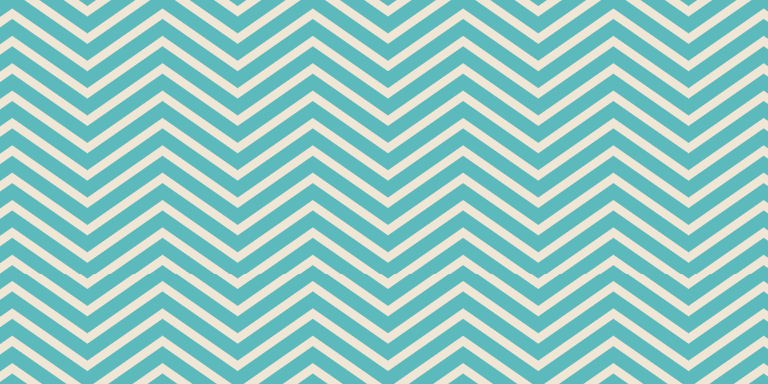
This pattern is drawn by a Shadertoy shader. Its source:

```glsl
#define ZIGZAG_WIDTH 0.3914   // peak to peak, in canvas heights
#define PEAK_X       0.0318   // first peak
#define SLOPE        0.696
#define ROW_HEIGHT   0.07125
#define ROW_OFFSET   0.0357   // first stripe centre below the top
#define STRIPE       0.0272   // stripe thickness, measured vertically
#define SEAM_DEPTH   0.7135   // tile joint, measured from the top
#define SEAM_SHIFT   0.0029
#define TEAL  vec3(0.36, 0.73, 0.74)
#define CREAM vec3(0.94, 0.90, 0.84)

// Distance from v to the nearest multiple of period.
float nearestRepeat(float v, float period) {
    return abs(fract(v / period + 0.5) - 0.5) * period;
}

// Signed distance to the chevron stripes, negative inside.
float chevronStripes(vec2 p) {
    float drop = SLOPE * nearestRepeat(p.x - PEAK_X, ZIGZAG_WIDTH);
    float fromCentre = nearestRepeat(p.y - drop - ROW_OFFSET, ROW_HEIGHT);
    return (fromCentre - 0.5 * STRIPE) / sqrt(1.0 + SLOPE * SLOPE);
}

void mainImage(out vec4 fragColor, in vec2 fragCoord) {
    float pixel = 1.0 / iResolution.y;
    vec2 p = fragCoord * pixel;
    p.y = 1.0 - p.y;

    // The tile below the joint sits slightly higher.
    p.y += SEAM_SHIFT * step(SEAM_DEPTH, p.y);

    // Linear coverage across one pixel keeps the edges crisp.
    float coverage = clamp(0.5 - chevronStripes(p) / pixel, 0.0, 1.0);
    fragColor = vec4(mix(TEAL, CREAM, coverage), 1.0);
}
```
